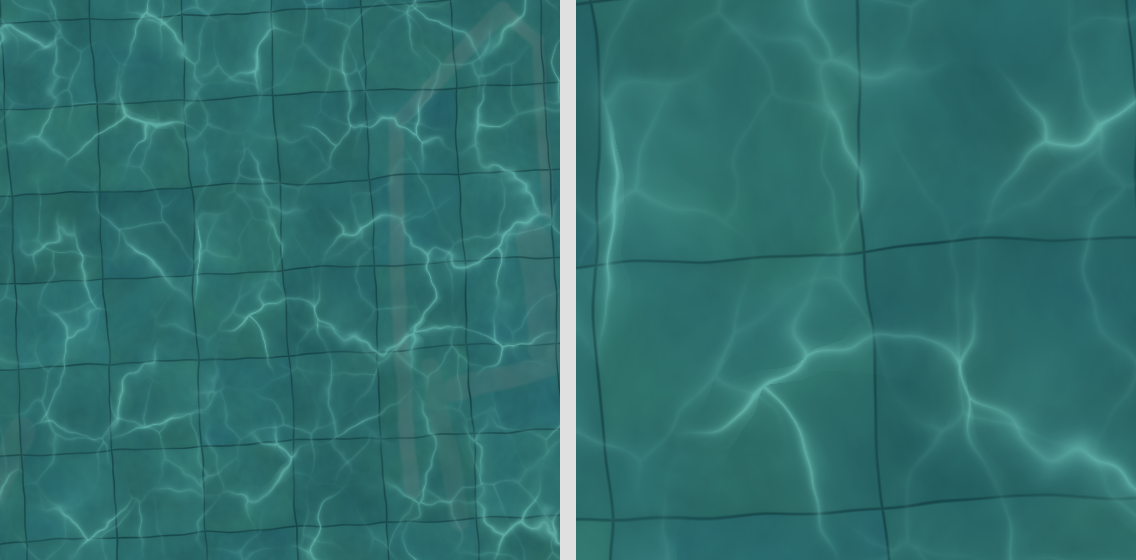
Left: the whole. Right: its middle third, enlarged.
This texture is drawn by a WebGL 1 fragment shader. Its source:

```glsl
precision highp float;
// Tiled pool floor seen through rippling water: a slightly tilted, wobbling grid of
// mottled teal tiles, faint rosy bands lying on it, and a net of light caustics
// made from the cell borders of a warped Voronoi pattern.

uniform vec2 u_resolution;

const vec3 DEEP_TEAL = vec3(0.105, 0.315, 0.335);
const vec3 PALE_TEAL = vec3(0.215, 0.515, 0.490);
const vec3 GROUT = vec3(0.070, 0.245, 0.260);
const vec3 ROSE_GREY = vec3(0.335, 0.470, 0.465);
const vec3 LIGHT = vec3(0.430, 0.760, 0.720);
const vec2 TILE_SIZE = vec2(0.161, 0.1545);

float hash(vec2 p) {
  vec3 q = fract(p.xyx * 0.1031);
  q += dot(q, q.yzx + 33.33);
  return fract((q.x + q.y) * q.z);
}

vec2 hash2(vec2 p) {
  return vec2(hash(p), hash(p + 17.3));
}

float cornerRamp(vec2 cell, vec2 offset) {
  float angle = 6.2832 * hash(cell);
  return dot(vec2(cos(angle), sin(angle)), offset);
}

// Gradient noise, roughly -0.7 to 0.7
float noise(vec2 p) {
  vec2 i = floor(p), f = fract(p);
  vec2 u = f * f * f * (f * (f * 6.0 - 15.0) + 10.0);
  vec2 e = vec2(1.0, 0.0);
  float low = mix(cornerRamp(i, f), cornerRamp(i + e, f - e), u.x);
  float high = mix(cornerRamp(i + e.yx, f - e.yx), cornerRamp(i + 1.0, f - 1.0), u.x);
  return mix(low, high, u.y);
}

float fbm(vec2 p) {
  float sum = 0.0, amp = 1.0;
  for (int i = 0; i < 4; i++) {
    sum += amp * noise(p);
    p = mat2(1.6, 1.2, -1.2, 1.6) * p + 5.7;
    amp *= 0.55;
  }
  return sum;
}

vec2 noise2(vec2 p) {
  return vec2(noise(p), noise(p + 31.7));
}

// Voronoi: x = distance to the cell border, y = closeness measure to a junction
vec2 cellBorder(vec2 p) {
  vec2 base = floor(p), first = vec2(4.0), second = vec2(4.0);
  float d1 = 32.0, d2 = 32.0, d3 = 32.0;
  for (int y = -1; y <= 1; y++) {
    for (int x = -1; x <= 1; x++) {
      vec2 cell = base + vec2(float(x), float(y));
      vec2 r = cell + 0.1 + 0.8 * hash2(cell) - p;
      float d = dot(r, r);
      if (d < d1) {
        d3 = d2; d2 = d1; second = first;
        d1 = d; first = r;
      } else if (d < d2) {
        d3 = d2; d2 = d; second = r;
      } else {
        d3 = min(d3, d);
      }
    }
  }
  float edge = dot(0.5 * (first + second), normalize(second - first));
  return vec2(edge, sqrt(d3) - sqrt(d1));
}

// Bright threads with a soft halo, fading in and out along their length
float caustics(vec2 p, vec2 scale, float seed) {
  vec2 q = p * scale + seed + 0.55 * noise2(p * 5.0 + seed) + 0.22 * noise2(p * 15.0 + seed);
  q += 0.06 * noise2(p * 42.0);
  vec2 border = cellBorder(q);
  float strength = smoothstep(-0.35, 0.4, noise(p * 8.0 + seed * 3.0));
  float width = 0.018 + 0.022 * smoothstep(-0.2, 0.5, noise(p * 13.0 - seed));
  float thread = 0.75 * exp(-border.x / width) + 0.22 * exp(-border.x / 0.11);
  float knot = 0.35 * exp(-border.y / 0.09);
  return strength * (thread + knot);
}

// Coverage of a soft-edged strip from a to b
float strip(vec2 p, vec2 a, vec2 b, float halfWidth) {
  vec2 ab = b - a;
  float d = length(p - a - ab * clamp(dot(p - a, ab) / dot(ab, ab), 0.0, 1.0));
  return 1.0 - smoothstep(halfWidth - 0.004, halfWidth + 0.004, d);
}

float roseBands(vec2 p) {
  float c = strip(p, vec2(0.895, 0.98), vec2(0.81, 0.89), 0.016);
  c = max(c, strip(p, vec2(0.81, 0.89), vec2(0.707, 0.775), 0.013));
  c = max(c, strip(p, vec2(0.707, 0.775), vec2(0.71, 0.48), 0.014));
  c = max(c, strip(p, vec2(0.71, 0.48), vec2(0.735, 0.12), 0.013));
  c = max(c, strip(p, vec2(0.895, 0.98), vec2(0.963, 0.93), 0.012));
  c = max(c, strip(p, vec2(0.963, 0.93), vec2(0.978, 0.62), 0.010));
  c = max(c, 0.7 * strip(p, vec2(0.955, 0.57), vec2(0.975, 0.38), 0.030));
  c = max(c, 0.8 * strip(p, vec2(0.81, 0.30), vec2(1.02, 0.36), 0.020));
  c = max(c, 0.6 * strip(p, vec2(0.77, 0.34), vec2(0.82, 0.07), 0.018));
  return max(c, 0.6 * strip(p, vec2(-0.01, 0.12), vec2(0.04, 0.23), 0.025));
}

void main() {
  vec2 p = gl_FragCoord.xy / u_resolution;
  float pixel = 1.0 / min(u_resolution.x, u_resolution.y);

  // Tilted grid, bent by the water
  vec2 bent = p + 0.009 * noise2(p * 7.0) + 0.003 * noise2(p * 24.0);
  float down = 1.0 - bent.y;
  vec2 grid = vec2(bent.x - 0.05 * down, down + 0.05 * bent.x - 0.043) / TILE_SIZE;
  vec2 tile = floor(grid);
  vec2 seam = abs(fract(grid + 0.5) - 0.5) * TILE_SIZE;

  // Stone mottling and a tone for each tile
  vec2 stone = p + 0.03 * noise2(p * 9.0) + 0.37 * tile;
  float tone = 0.49 + 0.20 * (hash(tile + 3.0) - 0.5) + 0.24 * fbm(stone * 9.0);
  tone += 0.10 * noise(p * 4.0 + 8.0) + 0.07 * fbm(stone * vec2(60.0, 45.0));
  vec3 color = mix(DEEP_TEAL, PALE_TEAL, clamp(tone, 0.0, 1.15));
  float tint = 0.7 * (hash(tile + 41.0) - 0.5) + 0.7 * noise(stone * 14.0);
  color += 0.035 * tint * vec3(0.3, 0.1, -1.0);

  // Bands, then thin seams with uneven darkness
  color = mix(color, ROSE_GREY, 0.5 * roseBands(bent) * (0.9 + 0.5 * noise(p * 20.0)));
  float gap = min(seam.x, seam.y);
  float line = 1.0 - smoothstep(0.0, 0.0010 + pixel, gap);
  color = mix(color, GROUT, line * (0.62 + 0.4 * noise(p * 12.0)) + 0.10 * exp(-gap / 0.005));

  // Light net: one broad layer and a fainter, finer one
  float light = caustics(p, vec2(7.6, 6.0), 2.4) + 0.4 * caustics(p, vec2(11.0, 9.0), 7.9);
  color = mix(color, LIGHT, 0.75 * clamp(light, 0.0, 1.0));
  gl_FragColor = vec4(color, 1.0);
}
```
